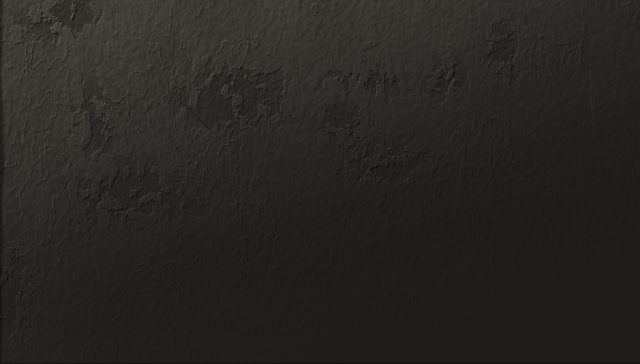
Reproduce this texture procedurally as a WebGL 2 fragment shader.

```glsl
#version 300 es
precision highp float;
// Dark worn plaster lit from the upper left and fading to near black at lower right.
// A height field of grain, creases and chipped patches is embossed by differencing
// it along the light direction; thin scratches are laid over the result.

uniform vec2 u_resolution;
out vec4 outColor;

const vec3 SHADOW = vec3(0.118, 0.113, 0.100);
const vec3 PLASTER = vec3(0.244, 0.233, 0.214);
const vec2 LIGHT_STEP = vec2(-0.0014, 0.0017);

// Chipped patches: centre, radii (units of canvas height)
const vec4 PATCHES[10] = vec4[10](
  vec4(0.17, 0.94, 0.13, 0.07), vec4(0.65, 0.73, 0.17, 0.11),
  vec4(1.01, 0.78, 0.13, 0.05), vec4(1.23, 0.77, 0.06, 0.08),
  vec4(0.95, 0.65, 0.07, 0.07), vec4(1.06, 0.55, 0.14, 0.07),
  vec4(0.26, 0.66, 0.07, 0.13), vec4(0.37, 0.46, 0.20, 0.10),
  vec4(1.39, 0.86, 0.05, 0.09), vec4(0.03, 0.20, 0.06, 0.14));

// Long scratches: start, end
const vec4 PALE_CUTS[6] = vec4[6](
  vec4(1.62, 0.82, 1.63, 0.62), vec4(0.68, 0.46, 0.715, 0.59),
  vec4(0.16, 0.14, 0.26, 0.20), vec4(1.245, 0.42, 1.28, 0.61),
  vec4(0.25, 0.31, 0.275, 0.23), vec4(1.12, 0.14, 1.145, 0.22));
const vec4 DARK_CUTS[5] = vec4[5](
  vec4(0.49, 0.73, 0.60, 0.62), vec4(0.99, 0.855, 1.055, 0.885),
  vec4(0.01, 0.59, 0.04, 0.69), vec4(0.48, 0.93, 0.475, 0.83),
  vec4(0.08, 0.63, 0.15, 0.65));

float hash(vec2 cell) {
  uvec2 q = uvec2(ivec2(cell)) * uvec2(1597u, 3812u);
  uint n = (q.x ^ (q.y + 7919u)) * 747796u;
  n = (n ^ (n >> 15u)) * 277803u;
  n = (n ^ (n >> 13u)) * 668265u;
  return float((n ^ (n >> 16u)) & 65535u) / 65535.0;
}

float noise(vec2 p) {
  vec2 i = floor(p), f = fract(p);
  f = f * f * (3.0 - 2.0 * f);
  return mix(mix(hash(i), hash(i + vec2(1, 0)), f.x),
             mix(hash(i + vec2(0, 1)), hash(i + vec2(1, 1)), f.x), f.y);
}

float fbm(vec2 p) {
  float sum = 0.0, amp = 0.53;
  for (int i = 0; i < 4; i++) {
    sum += amp * noise(p);
    p = mat2(1.6, 1.2, -1.2, 1.6) * p + 11.3;
    amp *= 0.5;
  }
  return sum;
}

vec2 warp(vec2 p) {
  return p + 0.04 * (vec2(fbm(p * 9.0), fbm(p * 9.0 + 31.0)) - 0.5);
}

// Soft extent of all chipped patches
float chipArea(vec2 p) {
  float area = 0.0;
  for (int i = 0; i < PATCHES.length(); i++) {
    float d = length((p - PATCHES[i].xy) / PATCHES[i].zw);
    area = max(area, 1.0 - smoothstep(0.2, 1.5, d));
  }
  return area;
}

// Small ragged flakes, dense inside the patches and sparse outside
float chips(vec2 p) {
  float area = chipArea(p);
  float flakes = fbm(p * vec2(46.0, 36.0)) + 0.20 * area;
  return (0.15 + 0.85 * area) * smoothstep(0.58, 0.68, flakes);
}

float height(vec2 p) {
  vec2 w = warp(p);
  float grain = 0.40 * noise(p * vec2(170.0, 120.0)) + 0.48 * noise(w * vec2(92.0, 48.0));
  float fold = 1.0 - abs(2.0 * fbm(w * vec2(24.0, 13.0)) - 1.0);
  float crease = smoothstep(0.90, 1.0, fold) * smoothstep(0.38, 0.65, noise(p * 7.0 + 5.0));
  return grain + 0.5 * crease - 0.95 * chips(w);
}

// Tapered segment, softened by one pixel
float cut(vec2 p, vec2 a, vec2 b, float width, float px) {
  vec2 ab = b - a;
  float t = clamp(dot(p - a, ab) / dot(ab, ab), 0.0, 1.0);
  float d = length(p - a - ab * t);
  return (1.0 - smoothstep(width - px * 0.5, width + px, d)) * (0.35 + 2.6 * t * (1.0 - t));
}

// Scattered short, nearly upright hairlines
float hairs(vec2 p, float scale, float seed, float px) {
  vec2 q = p * scale, home = floor(q);
  float sum = 0.0;
  for (int k = 0; k < 9; k++) {
    vec2 cell = home + vec2(k % 3 - 1, k / 3 - 1);
    float r = hash(cell + seed), s = hash(cell + seed + 57.0);
    vec2 mid = cell + vec2(r, s);
    vec2 arm = vec2(0.7 * (hash(cell + seed + 91.0) - 0.4), 0.55) * (0.25 + 0.6 * s);
    sum += cut(q, mid - arm, mid + arm, 0.0006 * scale, px * scale) * step(0.45, r);
  }
  return min(sum, 1.0);
}

// Broad illumination over the unit canvas
float illumination(vec2 uv) {
  float beam = smoothstep(0.04, 0.98, uv.y - 0.42 * uv.x);
  float leftGlow = 0.22 * exp(-5.0 * uv.x) * (1.0 - 0.6 * uv.y);
  return (beam + leftGlow) * (1.0 - 0.35 * smoothstep(0.6, 1.0, uv.x));
}

void main() {
  vec2 uv = gl_FragCoord.xy / u_resolution, p = gl_FragCoord.xy / u_resolution.y;
  float px = 1.0 / u_resolution.y;

  // Light, stains and embossed relief
  float light = illumination(uv);
  float stain = fbm(p * vec2(9.0, 5.0) + 3.0) - 0.5;
  float chipped = chips(warp(p));
  float relief = height(p - LIGHT_STEP) - height(p + LIGHT_STEP);
  float tone = light * (1.0 + 0.35 * stain) * (1.0 - 0.42 * chipped);
  vec3 color = mix(SHADOW, PLASTER, tone);
  float shine = smoothstep(-0.35, 0.25, uv.y - 0.5 * uv.x);
  color += relief * (0.004 + 0.034 * shine + 0.09 * light);

  // Scratches
  float pale = 0.35 * hairs(p, 11.0, 13.0, px), dark = 0.45 * hairs(p, 8.0, 203.0, px);
  for (int i = 0; i < PALE_CUTS.length(); i++)
    pale = max(pale, cut(p, PALE_CUTS[i].xy, PALE_CUTS[i].zw, 0.001, px));
  for (int i = 0; i < DARK_CUTS.length(); i++)
    dark = max(dark, 0.8 * cut(p, DARK_CUTS[i].xy, DARK_CUTS[i].zw, 0.001, px));
  color += pale * (0.004 + 0.02 * shine + 0.04 * light);
  color *= 1.0 - 0.35 * dark * smoothstep(0.0, 0.4, light);

  // Worn dark rim
  float rim = smoothstep(0.0, 0.012, p.x + 0.02 * stain) * smoothstep(0.0, 0.006, p.y);
  outColor = vec4(clamp(color * mix(0.6, 1.0, rim), 0.0, 1.0), 1.0);
}
```
